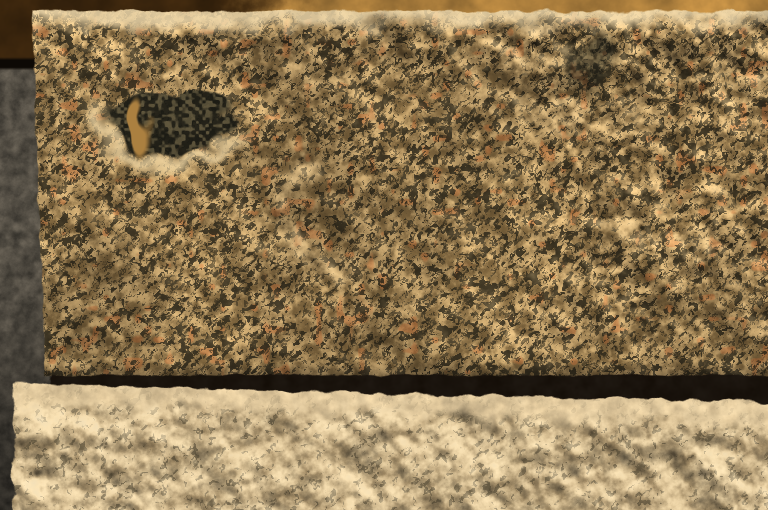
Write a Shadertoy shader that draws this texture.

```glsl
// Sunlit speckled granite blocks with a shadowed joint, a dark inclusion and chipped edges.

float hash(vec2 p) {
    vec3 q = fract(vec3(p.xyx) * 0.1031);
    q += dot(q, q.yzx + 33.33);
    return fract((q.x + q.y) * q.z);
}

float noise(vec2 p) {
    vec2 cell = floor(p), f = fract(p);
    f = f * f * (3.0 - 2.0 * f);
    float low = mix(hash(cell), hash(cell + vec2(1, 0)), f.x);
    float high = mix(hash(cell + vec2(0, 1)), hash(cell + vec2(1, 1)), f.x);
    return mix(low, high, f.y);
}

float fbm(vec2 p) {
    float sum = 0.0, amp = 0.5;
    for (int i = 0; i < 5; i++) {
        sum += amp * noise(p);
        p = mat2(1.6, 1.2, -1.2, 1.6) * p + 17.3;
        amp *= 0.5;
    }
    return sum;
}

float cover(float d) { return smoothstep(-0.002, 0.002, d); }

// Soft elliptical blob: 1 at the centre, falling away outside the radius
float blob(vec2 p, vec2 centre, vec2 radius) {
    vec2 q = (p - centre) / radius;
    return exp(-dot(q, q));
}

float segment(vec2 p, vec2 a, vec2 b) {
    vec2 ab = b - a;
    return length(p - a - ab * clamp(dot(p - a, ab) / dot(ab, ab), 0.0, 1.0));
}

// Raised, chipped ridges on the upper block
float ridges(vec2 p) {
    p += 0.05 * (vec2(noise(p * 24.0), noise(p * 24.0 + 40.0)) - 0.5);
    float d = segment(p, vec2(0.60, 0.68), vec2(0.55, 0.56));
    d = min(d, segment(p, vec2(0.55, 0.55), vec2(0.66, 0.46)));
    float chips = exp(-d * d * 2600.0);
    chips += blob(p, vec2(1.02, 0.88), vec2(0.07, 0.08));
    chips += 0.7 * blob(p, vec2(1.11, 0.78), vec2(0.05, 0.04));
    chips += 0.9 * blob(p, vec2(1.23, 0.56), vec2(0.05, 0.03));
    chips += 0.7 * blob(p, vec2(1.38, 0.54), vec2(0.04, 0.06));
    return chips;
}

float roughness(vec2 p) {
    float right = smoothstep(0.85, 1.25, p.x) * smoothstep(0.25, 0.45, p.y);
    float top = smoothstep(0.72, 0.98, p.y);
    return clamp(0.3 + 0.5 * right + 0.5 * top + 0.5 * ridges(p), 0.0, 1.3);
}

// Positive where a surface of noise faces the light from above
float relief(vec2 p, float scale) {
    return fbm(p * scale) - fbm((p + vec2(0.005, 0.012)) * scale);
}

float specks(vec2 p, float scale, float level) {
    vec2 q = p * scale + 1.2 * noise(p * scale * 1.7);
    float grain = 0.7 * noise(q) + 0.3 * noise(q * 2.3 + 9.0);
    return 1.0 - smoothstep(level - 0.06, level + 0.06, grain);
}

vec3 upperStone(vec2 p, float topEdge) {
    float rough = roughness(p);
    float chips = ridges(p);
    float lit = relief(p, 16.0) * rough;
    float broad = fbm(p * 5.0 + 3.0) - 0.5;
    vec3 col = mix(vec3(0.45, 0.36, 0.22), vec3(0.76, 0.63, 0.42), smoothstep(0.25, 0.72, fbm(p * 60.0)));
    col = mix(col, vec3(0.72, 0.42, 0.22), 0.5 * smoothstep(0.76, 0.88, noise(p * 48.0 + 70.0)));
    float density = 0.37 + 0.12 * broad - 0.07 * chips;
    float dark = max(specks(p, 105.0, density), 0.7 * specks(p + 5.0, 190.0, density - 0.03));
    col = mix(col, vec3(0.17, 0.15, 0.10), 0.85 * dark);
    col *= clamp(1.02 + 2.6 * lit + 0.5 * broad, 0.35, 1.6);
    col = mix(col, vec3(0.91, 0.79, 0.58), clamp(3.0 * lit + 0.28 * chips, 0.0, 0.75));

    // Dark inclusion with an ochre chip and a pale lower rim
    vec2 wobble = 0.04 * (vec2(noise(p * 26.0), noise(p * 26.0 + 8.0)) - 0.5);
    vec2 q = (p + wobble - vec2(0.340, 0.758)) / vec2(0.122, 0.062);
    float radius = length(q);
    float rim = exp(-pow((radius - 1.18) * 6.0, 2.0)) * smoothstep(0.3, -0.6, q.y + 0.4 * q.x);
    col = mix(col, vec3(0.94, 0.84, 0.64), 0.75 * rim);
    vec3 inclusion = mix(vec3(0.10, 0.10, 0.075), vec3(0.34, 0.31, 0.22), smoothstep(0.4, 0.8, noise(p * 150.0)));
    col = mix(col, inclusion, 0.93 * smoothstep(1.06, 0.94, radius));
    col = mix(col, vec3(0.67, 0.50, 0.25), smoothstep(0.4, 0.7, blob(p + wobble, vec2(0.272, 0.752), vec2(0.02, 0.06))));
    col = mix(col, inclusion, 0.65 * smoothstep(0.35, 0.7, blob(p + wobble, vec2(1.16, 0.88), vec2(0.06, 0.07))));

    // Sun catching the broken upper edge
    float glow = smoothstep(0.045, 0.008, topEdge + 0.035 * (noise(p * 30.0) - 0.5));
    return mix(col, vec3(0.95, 0.86, 0.68), 0.82 * glow);
}

vec3 lowerStone(vec2 p, float topEdge) {
    float lit = relief(p, 13.0) + 0.5 * relief(p + 4.0, 32.0);
    vec3 col = mix(vec3(0.66, 0.56, 0.40), vec3(0.87, 0.78, 0.61), fbm(p * 40.0));
    col *= clamp(1.0 + 1.9 * lit, 0.42, 1.3);
    col = mix(col, vec3(0.28, 0.25, 0.18), 0.55 * specks(p, 100.0, 0.30));
    col = mix(col, vec3(0.95, 0.88, 0.73), clamp(0.15 + 2.4 * lit, 0.0, 0.85));
    float ledge = smoothstep(0.06, 0.025, topEdge + 0.03 * (noise(p * 22.0) - 0.5));
    vec3 ledgeColour = vec3(0.94, 0.84, 0.66) * (0.82 + 0.3 * fbm(p * 55.0));
    return mix(col, ledgeColour, 0.75 * ledge);
}

void mainImage(out vec4 fragColor, in vec2 fragCoord) {
    vec2 p = fragCoord / iResolution.y;
    float chip = fbm(p * 28.0) - 0.5;

    // Ochre wall above, shaded towards the left
    vec3 wall = mix(vec3(0.22, 0.14, 0.05), vec3(0.68, 0.50, 0.24), smoothstep(0.40, 0.62, p.x + 0.2 * chip));
    vec3 col = wall * (0.7 + 0.6 * fbm(p * 20.0));

    // Grey neighbour on the left, under a dark joint
    vec3 grey = mix(vec3(0.17, 0.16, 0.14), vec3(0.43, 0.40, 0.35), fbm(p * 65.0));
    grey *= mix(0.6, 1.1, smoothstep(0.0, 0.5, p.y));
    col = mix(col, grey, cover(0.868 - p.y));
    col = mix(col, vec3(0.05, 0.035, 0.02), smoothstep(0.014, 0.006, abs(p.y - 0.875)));

    // Shadow in the joint between the blocks
    float gap = cover(p.x - 0.10 + 0.03 * chip) * cover(0.29 - p.y);
    col = mix(col, vec3(0.07, 0.045, 0.02) + 0.06 * fbm(p * 40.0), gap);

    float upperTop = 0.979 + 0.018 * chip - p.y;
    float upperLeft = p.x - mix(0.088, 0.064, smoothstep(0.25, 0.98, p.y)) + 0.015 * chip;
    float upperBottom = p.y - 0.264 + 0.012 * chip;
    float upper = cover(min(min(upperTop, upperLeft), upperBottom));
    vec3 stone = upperStone(p, upperTop) * mix(0.7, 1.0, smoothstep(0.0, 0.03, upperBottom));
    col = mix(col, stone, upper);

    float lowerTop = 0.248 - 0.024 * p.x + 0.018 * chip - p.y;
    float lowerLeft = p.x - 0.026 + 0.02 * chip;
    col = mix(col, lowerStone(p, lowerTop), cover(min(lowerTop, lowerLeft)));
    fragColor = vec4(clamp(col, 0.0, 1.0), 1.0);
}
```
